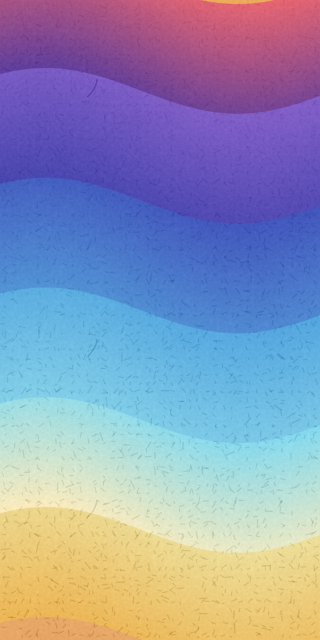
This background is drawn by a Shadertoy shader. Its source:

```glsl
const float TAU = 6.2831853;

vec2 hash2(vec2 p) {
    vec3 q = fract(p.xyx * vec3(0.1031, 0.1030, 0.0973));
    q += dot(q, q.yzx + 33.33);
    return fract((q.xx + q.yz) * q.zy);
}

// Distance to the nearest scattered cell centre
float cellular(vec2 p) {
    vec2 cell = floor(p), local = fract(p);
    float nearest = 2.0;
    for (int y = -1; y <= 1; y++)
        for (int x = -1; x <= 1; x++) {
            vec2 o = vec2(x, y);
            nearest = min(nearest, length(o + hash2(cell + o) - local));
        }
    return nearest;
}

float segmentDistance(vec2 p, vec2 a, vec2 b) {
    vec2 pa = p - a, ba = b - a;
    return length(pa - ba * clamp(dot(pa, ba) / dot(ba, ba), 0.0, 1.0));
}

// One short, randomly turned hair in some of the grid cells
float fibres(vec2 p, float pixel) {
    vec2 cell = floor(p);
    vec2 place = hash2(cell), kind = hash2(cell + 71.0);
    float angle = kind.x * TAU;
    vec2 reach = vec2(cos(angle), sin(angle)) * mix(0.08, 0.27, place.y);
    vec2 local = fract(p) - mix(vec2(0.3), vec2(0.7), place);
    float d = segmentDistance(local, -reach, reach);
    return step(0.5, kind.y) * (1.0 - smoothstep(0.0, 0.02 + pixel, d));
}

// Wavy bands from top to bottom, each with its own slanted gradient
vec3 waves(vec2 uv, float pixel) {
    vec3 upper[7] = vec3[7](
        vec3(0.87, 0.39, 0.46), vec3(0.50, 0.37, 0.78), vec3(0.27, 0.36, 0.75),
        vec3(0.35, 0.67, 0.88), vec3(0.56, 0.86, 0.92), vec3(0.93, 0.86, 0.58),
        vec3(0.91, 0.67, 0.41));
    vec3 lower[7] = vec3[7](
        vec3(0.42, 0.26, 0.60), vec3(0.31, 0.29, 0.70), vec3(0.32, 0.56, 0.83),
        vec3(0.50, 0.80, 0.91), vec3(0.95, 0.92, 0.76), vec3(0.93, 0.73, 0.36),
        vec3(0.90, 0.60, 0.38));
    float depth = 1.0 - uv.y;
    float swell = 0.0358 * cos(TAU * (uv.x - 0.143) / 1.198);
    vec3 color = vec3(0.93, 0.67, 0.36);
    for (int i = 0; i < 7; i++) {
        float below = depth + 0.0295 - 0.1715 * float(i) + swell;
        float blend = clamp(below / 0.1715 - 0.25 * (uv.x - 0.5), -0.15, 1.1);
        vec3 band = mix(upper[i], lower[i], blend);
        color = mix(color, band, smoothstep(-pixel, pixel, below));
    }
    return color;
}

void mainImage(out vec4 fragColor, in vec2 fragCoord) {
    vec2 uv = fragCoord / iResolution.xy;
    vec2 p = fragCoord / iResolution.x;
    float pixel = 1.0 / iResolution.x;
    vec3 color = waves(uv, 0.8 / iResolution.y);

    // Paper grain and soft mottling
    float grain = cellular(p * 85.0) + 0.6 * cellular(p * 160.0 + 9.0) - 0.8;
    float mottle = sin(p.x * 31.0 + 2.0 * sin(p.y * 17.0))
                 * sin(p.y * 27.0 + 2.0 * sin(p.x * 13.0));
    color += 0.03 * grain + 0.004 * mottle;

    // Loose fibres, clearer on the pale lower bands
    float hairs = 0.0;
    for (int i = 0; i < 3; i++) {
        float scale = 20.0 + 9.0 * float(i);
        hairs += fibres(p * scale + 13.0 * float(i), pixel * scale);
    }
    color -= hairs * mix(0.08, 0.03, smoothstep(0.2, 0.8, uv.y));

    // Long curved scratches
    float heights[3] = float[3](0.862, 0.456, 0.205);
    for (int i = 0; i < 3; i++) {
        vec2 q = p - vec2(0.292, heights[i] * iResolution.y / iResolution.x);
        q.x += 9.0 * q.y * q.y;
        float d = segmentDistance(q, vec2(-0.012, -0.026), vec2(0.017, 0.026));
        color -= 0.11 * (1.0 - smoothstep(0.0, 0.001 + pixel, d));
    }

    fragColor = vec4(clamp(color, 0.0, 1.0), 1.0);
}
```
